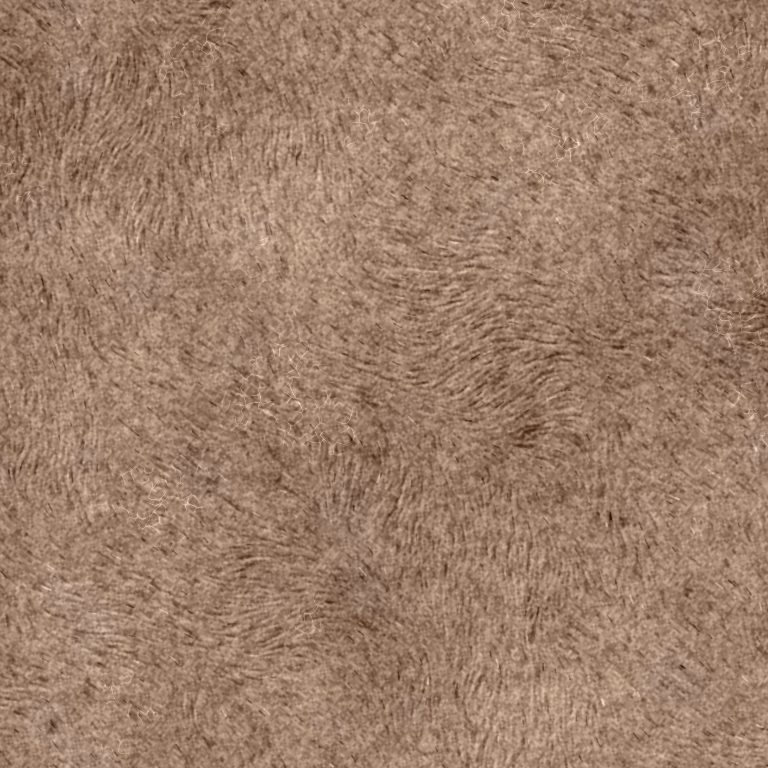
Give the GLSL for this texture, as a Shadertoy shader.

```glsl
// Brown suede: short matted fibres that follow a slowly turning nap.
// Noise is smeared along the nap and lit from one side, then laid over
// soft worn clouds, with patches of pale crackle and a few stray hairs.

float hash(vec2 p) {
    vec3 q = fract(p.xyx * 0.1031);
    q += dot(q, q.yzx + 33.33);
    return fract((q.x + q.y) * q.z);
}

vec2 hash2(vec2 p) {
    return vec2(hash(p), hash(p + 71.7));
}

// Value noise from -0.5 to 0.5, turned to hide its grid
float noise(vec2 p) {
    p = mat2(0.8, 0.6, -0.6, 0.8) * p + 60.0;
    vec2 i = floor(p), f = fract(p);
    f = f * f * (3.0 - 2.0 * f);
    float low = mix(hash(i), hash(i + vec2(1, 0)), f.x);
    float high = mix(hash(i + vec2(0, 1)), hash(i + vec2(1, 1)), f.x);
    return mix(low, high, f.y) - 0.5;
}

float clouds(vec2 p) {
    float sum = 0.0, weight = 0.5;
    for (int i = 0; i < 4; i++) {
        sum += weight * noise(p);
        p = p * 2.1 + 17.3;
        weight *= 0.6;
    }
    return sum;
}

// Noise averaged along the nap, giving short strands
float fibres(vec2 p, vec2 nap) {
    float sum = 0.0;
    for (int i = -3; i <= 3; i++) {
        sum += noise(p * 235.0 + nap * float(i) * 0.55);
    }
    return sum / 7.0;
}

// Thin lines between the cells of a Voronoi pattern
float crackle(vec2 p) {
    vec2 cell = floor(p);
    float nearest = 9.0, second = 9.0;
    for (int y = -1; y <= 1; y++)
    for (int x = -1; x <= 1; x++) {
        vec2 id = cell + vec2(x, y);
        float d = length(id + hash2(id) - p);
        second = min(second, max(nearest, d));
        nearest = min(nearest, d);
    }
    return 1.0 - smoothstep(0.03, 0.16, second - nearest);
}

// Sparse loose hairs lying near the nap direction
float hairs(vec2 p, vec2 nap, float share) {
    vec2 cell = floor(p);
    float cover = 0.0;
    for (int y = -1; y <= 1; y++)
    for (int x = -1; x <= 1; x++) {
        vec2 id = cell + vec2(x, y);
        vec2 d = p - id - hash2(id);
        float halfLength = 0.08 + 0.2 * hash(id + 9.1);
        d -= nap * clamp(dot(d, nap), -halfLength, halfLength);
        float hair = 1.0 - smoothstep(0.02, 0.08, length(d));
        cover = max(cover, hair * step(hash(id + 31.4), share));
    }
    return cover;
}

void mainImage(out vec4 fragColor, in vec2 fragCoord) {
    vec2 p = fragCoord / iResolution.y;
    float across = fragCoord.x / iResolution.x;

    // Nap direction drifts around a falling diagonal
    float angle = -0.6 + 2.6 * noise(p * 5.0) + 1.2 * noise(p * 17.0 + 8.0);
    vec2 nap = vec2(cos(angle), sin(angle));

    // Side-lit strands, dark gaps and fine grain
    float strand = fibres(p, nap);
    float shaded = fibres(p + vec2(-0.0018, 0.0024), nap);
    float tone = 0.44 * (strand - 0.7 * shaded);
    tone -= 0.09 * smoothstep(0.1, 0.3, -strand);
    tone += 0.2 * noise(p * 310.0 + 5.0) + 0.1 * noise(p * 85.0);

    // Worn clouds, with darker left and right borders
    tone += 0.23 * clouds(p * 4.5 + 3.0);
    float border = smoothstep(0.12, 0.0, across) + smoothstep(0.85, 1.0, across);
    tone += 0.012 - 0.035 * border;

    // Pale crackle in small patches, mostly on the right
    vec2 bent = p * 62.0 + 0.9 * vec2(noise(p * 90.0), noise(p * 90.0 + 40.0));
    float patches = smoothstep(0.16, 0.34, noise(p * 9.0 + 21.0) + 0.14 * (across - 0.6));
    float broken = smoothstep(-0.15, 0.2, noise(p * 70.0 + 13.0));
    tone += 0.15 * crackle(bent) * patches * broken;

    // Light and dark loose hairs
    tone += 0.14 * hairs(p * 42.0, nap, 0.07);
    tone -= 0.15 * hairs(p * 48.0 + 19.0, nap, 0.13);

    // Faint shift between warm brown and grey dust
    vec3 suede = vec3(0.628, 0.507, 0.419) + tone * vec3(1.0, 1.03, 1.0);
    float dust = smoothstep(0.1, 0.4, noise(p * 13.0 + 50.0));
    suede += vec3(-0.008, 0.0, 0.014) * dust;
    fragColor = vec4(clamp(suede, 0.0, 1.0), 1.0);
}
```
